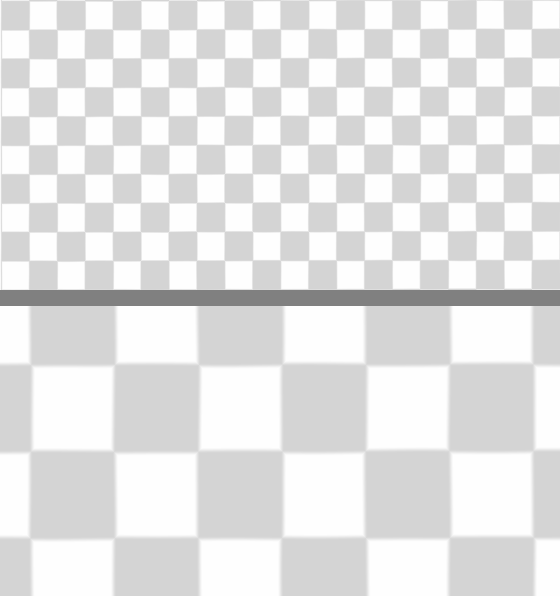
Top: the whole. Bottom: its middle third, enlarged.
A Shadertoy shader for this pattern:

```glsl
// Grey and white checkerboard, 20 by 10 cells, with soft, slightly uneven edges.

const vec3 GREY = vec3(0.833);
const vec3 WHITE = vec3(0.996);
const vec2 CELL_COUNT = vec2(20.0, 10.0);
const vec2 CANVAS = vec2(512.0 / 266.0, 1.0);  // canvas size in heights
const vec2 TOP_LEFT = vec2(0.005, 0.9975);     // corner of the first cell
const vec2 CELL = vec2(0.0960, 0.0996);        // cell size in heights
const float TILT = 0.0017;                     // rise of the rows to the right
const float WOBBLE = 0.0016;                   // unevenness of the edges

// Pseudo-random gradient for a lattice point, each part in -1..1
vec2 hashGradient(vec2 lattice) {
    vec2 h = vec2(dot(lattice, vec2(127.1, 311.7)), dot(lattice, vec2(269.5, 183.3)));
    return 2.0 * fract(sin(h) * 43758.5) - 1.0;
}

float gradientNoise(vec2 p) {
    vec2 i = floor(p);
    vec2 f = p - i;
    vec2 u = f * f * f * (f * (f * 6.0 - 15.0) + 10.0);
    float a = dot(hashGradient(i), f);
    float b = dot(hashGradient(i + vec2(1.0, 0.0)), f - vec2(1.0, 0.0));
    float c = dot(hashGradient(i + vec2(0.0, 1.0)), f - vec2(0.0, 1.0));
    float d = dot(hashGradient(i + vec2(1.0, 1.0)), f - vec2(1.0, 1.0));
    return mix(mix(a, b, u.x), mix(c, d, u.x), u.y);
}

// Small shift of position that varies from cell to cell
vec2 edgeWobble(vec2 p, float amount) {
    return amount * vec2(gradientNoise(p * 9.0), gradientNoise(p * 9.0 + 37.4));
}

// Distance to the nearest cell edge: negative in white cells, positive in grey
float checkerDistance(vec2 p, vec2 cell) {
    vec2 id = floor(p / cell);
    vec2 local = abs(p - (id + 0.5) * cell) - 0.5 * cell;
    float inside = max(local.x, local.y);
    float isWhite = mod(id.x + id.y, 2.0);
    return mix(-inside, inside, isWhite);
}

// White coverage, with a softer fade on the white side of the edge
float whiteCoverage(float d, float pixel) {
    float blur = max(0.0035, 0.75 * pixel);
    return 1.0 - smoothstep(-0.0015 - blur, -0.0015 + blur, d);
}

void mainImage(out vec4 fragColor, in vec2 fragCoord) {
    vec2 p = fragCoord / iResolution.xy * CANVAS;

    // Grid position, counted right and down from the first cell
    vec2 grid = vec2(p.x - TOP_LEFT.x, TOP_LEFT.y - p.y);
    grid.y += TILT * (p.x - 0.5 * CANVAS.x);
    grid += edgeWobble(p, WOBBLE);

    // Checker cells, with a thin pale margin at the left
    float d = min(checkerDistance(grid, CELL), grid.x);
    float white = whiteCoverage(d, 1.0 / iResolution.y);

    fragColor = vec4(mix(GREY, WHITE, white), 1.0);
}
```
